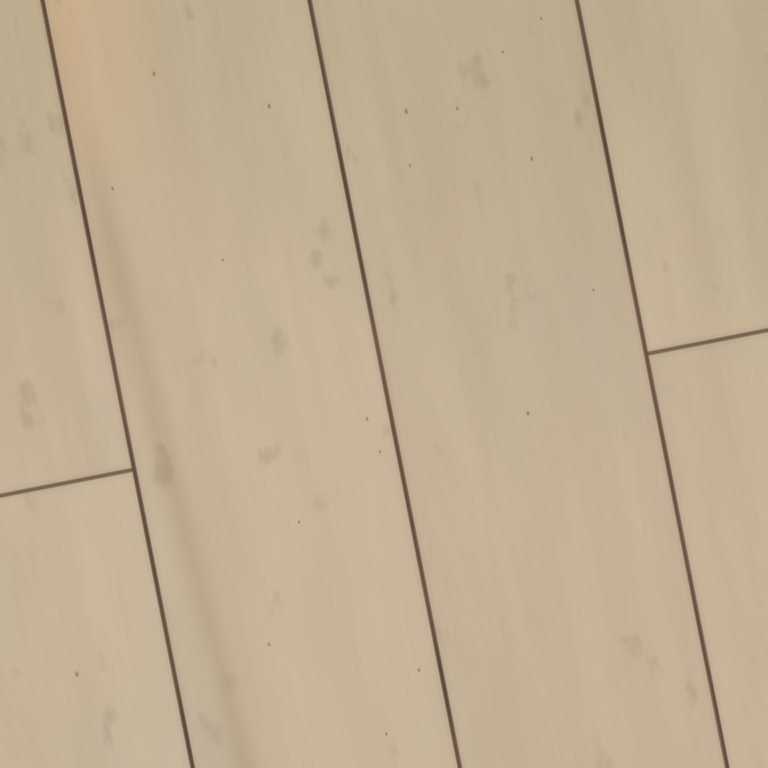
Give the GLSL for this texture, as a WebGL 1 fragment shader.

```glsl
precision highp float;
// Pale wooden floor: wide slanted planks with thin dark seams and staggered end joints.
uniform vec2 u_resolution;

float hash(vec2 p) {
  return fract(sin(dot(p, vec2(127.1, 311.7))) * 43758.5453);
}

float noise(vec2 p) {
  vec2 i = floor(p), f = fract(p);
  f = f * f * (3.0 - 2.0 * f);
  return mix(mix(hash(i), hash(i + vec2(1.0, 0.0)), f.x),
             mix(hash(i + vec2(0.0, 1.0)), hash(i + vec2(1.0, 1.0)), f.x), f.y);
}

float fbm(vec2 p) {
  float sum = 0.0, amp = 0.5;
  for (int i = 0; i < 4; i++) {
    sum += amp * noise(p);
    p = p * 2.03 + 17.3;
    amp *= 0.5;
  }
  return sum;
}

// Sparse, slightly elongated dark pores.
float specks(vec2 p) {
  vec2 cell = floor(p * 14.0);
  vec2 center = 0.2 + 0.6 * vec2(hash(cell + 3.1), hash(cell + 8.7));
  vec2 d = (fract(p * 14.0) - center) / 14.0;
  float size = mix(0.002, 0.004, hash(cell + 5.9));
  float present = step(0.9, hash(cell + 1.3));
  return present * smoothstep(size, 0.0, length(d * vec2(1.0, 0.65)));
}

void main() {
  vec2 uv = gl_FragCoord.xy / u_resolution;
  float down = 1.0 - uv.y;
  float pixel = 1.0 / min(u_resolution.x, u_resolution.y);

  // Slanted plank frame: x across the boards, y along them.
  vec2 p = vec2(uv.x - 0.196 * down - 0.055, down + 0.196 * uv.x);
  float plank = floor(p.x / 0.348);
  float across = fract(p.x / 0.348);

  // Every third plank has its joint half a board away from the other two.
  float kind = mod(plank, 3.0);
  float along = p.y - 0.639 + 0.0066 * plank - 1.2 * step(kind, 1.5);
  float row = floor(along / 2.4);
  vec2 board = vec2(plank, row);
  vec2 q = p + 7.0 * vec2(hash(board), hash(board + 4.2));

  // Base tone, a little darker and greener towards the top.
  vec3 color = mix(vec3(0.775, 0.70, 0.60), vec3(0.745, 0.68, 0.565),
                   smoothstep(0.6, 0.0, down));
  color += 0.016 * (hash(board + 9.4) - 0.5);

  // Cloudy warmth, broad figure and fine grain stretched along the board.
  float cloud = fbm(q * vec2(7.0, 4.0)) - 0.47;
  float figure = fbm(q * vec2(24.0, 3.0)) - 0.47;
  float grain = noise(q * vec2(170.0, 12.0)) - 0.5;
  color += cloud * vec3(0.035, 0.012, -0.005) + figure * 0.045 + grain * 0.007;

  // Heartwood streak and warm blush on the first board of each group.
  float heart = 1.0 - step(0.5, kind);
  float streak = (across - 0.085 - 0.17 * (down - 0.3) - 0.04 * figure) / 0.045;
  color -= heart * exp(-streak * streak) * smoothstep(0.1, 0.4, down)
         * (0.5 + fbm(q * vec2(20.0, 5.0))) * vec3(0.045, 0.05, 0.055);
  color += heart * smoothstep(0.6, 0.0, across) * smoothstep(0.6, 0.0, down)
         * vec3(0.035, 0.0, -0.012);

  // Faint smudges and pores.
  float smudge = smoothstep(0.66, 0.82, fbm(q * vec2(26.0, 14.0)));
  color -= smudge * vec3(0.05, 0.05, 0.045);
  color = mix(color, vec3(0.46, 0.37, 0.29), 0.6 * specks(q));

  // Distances to the long seams and to the end joints.
  float seamDist = 0.341 * min(across, 1.0 - across);
  float jointDist = 0.981 * abs(along - 2.4 * floor(along / 2.4 + 0.5));
  float wear = noise(vec2(plank * 5.0, p.y * 9.0));

  // Soft shade beside the gaps, then the dark gaps themselves.
  color *= 1.0 - 0.05 * smoothstep(0.012, 0.0, min(seamDist, jointDist));
  float joint = smoothstep(0.0035 + 0.5 * pixel, 0.0008, jointDist);
  color = mix(color, vec3(0.43, 0.35, 0.27), 0.88 * joint);
  float seam = smoothstep(0.0037 + 0.5 * pixel, 0.001, seamDist);
  vec3 gap = mix(vec3(0.33, 0.27, 0.21), vec3(0.42, 0.30, 0.25), wear);
  color = mix(color, gap, seam * (0.98 - 0.12 * wear));

  gl_FragColor = vec4(color, 1.0);
}
```
